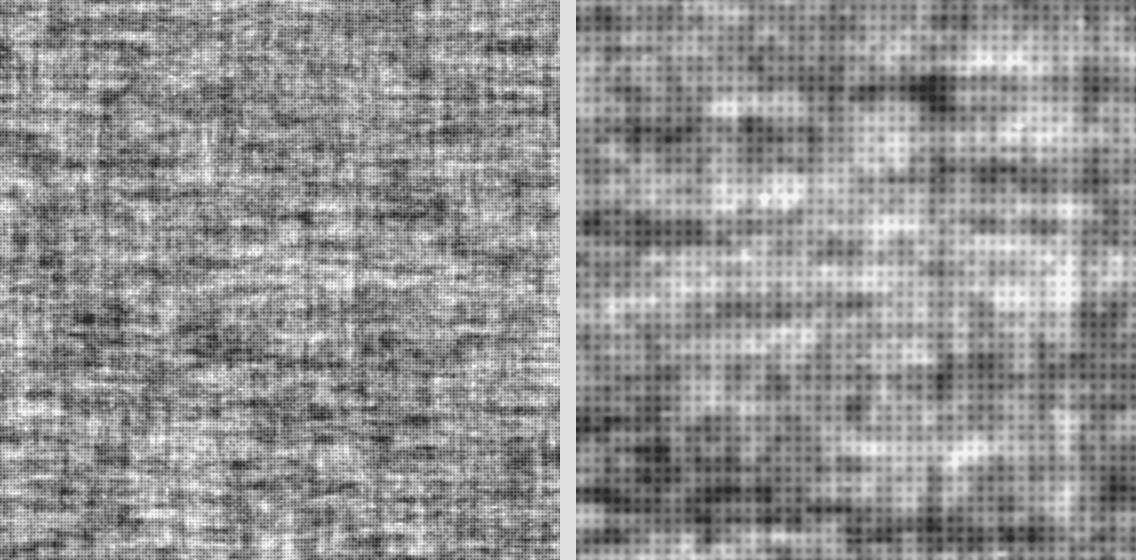
Left: the whole. Right: its middle third, enlarged.
A WebGL 2 fragment shader for this texture:

```glsl
#version 300 es
precision highp float;
// Grey woven linen: a fine thread grid with uneven horizontal and vertical streaks.

uniform vec2 u_resolution;
out vec4 fragColor;

float hash(vec2 p) {
    return fract(sin(dot(p, vec2(127.1, 311.7))) * 43758.5453);
}

// Smooth random shade along one thread, shifted so that cells do not line up
float thread(float x, float row) {
    x += 37.0 * hash(vec2(row, 5.3));
    float cell = floor(x);
    float t = smoothstep(0.0, 1.0, x - cell);
    return mix(hash(vec2(cell, row)), hash(vec2(cell + 1.0, row)), t) - 0.5;
}

// Blend of neighbouring threads, running along x
float streaks(vec2 p) {
    float row = floor(p.y);
    float t = smoothstep(0.0, 1.0, p.y - row);
    return mix(thread(p.x, row), thread(p.x, row + 1.0), t);
}

void main() {
    vec2 uv = gl_FragCoord.xy / u_resolution;

    // Threads wander slightly
    vec2 wander = vec2(streaks(uv * vec2(5.0, 7.0)), streaks(uv * vec2(6.0, 5.0) + 40.0));
    vec2 p = uv + 0.004 * wander;

    // Horizontal yarn, long and short
    float shade = 0.575;
    shade += 0.30 * streaks(p * vec2(11.0, 75.0));
    shade += 0.27 * streaks(p * vec2(32.0, 115.0) + 90.0);

    // Vertical yarn
    shade += 0.20 * streaks(p.yx * vec2(7.0, 80.0) + 170.0);
    shade += 0.17 * streaks(p.yx * vec2(28.0, 110.0) + 260.0);

    // Soft patches and fine fibre grain
    shade += 0.18 * streaks(p * vec2(24.0, 38.0) + 350.0);
    shade += 0.26 * streaks(p * vec2(150.0, 170.0) + 430.0);

    // Pale slubs
    shade += 0.20 * smoothstep(0.36, 0.50, streaks(p * vec2(60.0, 95.0) + 520.0));

    // Weave: light threads around small dark holes
    vec2 wave = cos(6.28318 * 165.0 * p);
    shade -= 0.055 * (wave.x + wave.y) + 0.04 * wave.x * wave.y;

    fragColor = vec4(vec3(clamp(shade, 0.16, 0.95)), 1.0);
}
```
